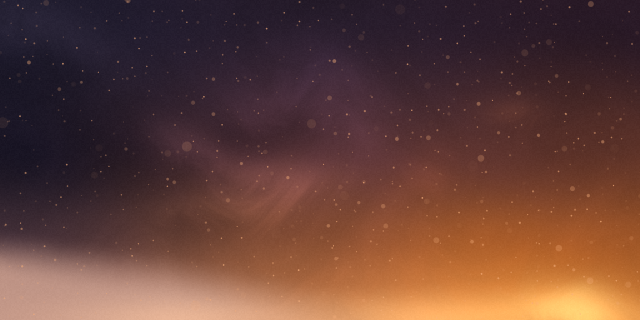
Write a Shadertoy shader that draws this background.

```glsl
#define CLOUD_OCTAVES 6
#define CLOUD_SCALE 3.2
#define CLOUD_CONTRAST 0.13
#define CLOUD_SHIFT 0.035
#define SPECK_LAYERS 5
#define SPECK_OPACITY 0.8
#define GRAIN 0.018

const vec3 SPECK_COLOR = vec3(0.96, 0.68, 0.48);
const vec3 BANK_COLOR = vec3(0.77, 0.60, 0.54);
const vec3 BANK_LIGHT = vec3(0.93, 0.73, 0.61);

vec3 hash3(vec2 cell) {
    vec3 q = fract(cell.xyx * vec3(0.1031, 0.1030, 0.0973));
    q += dot(q, q.yxz + 33.33);
    return fract((q.xxy + q.yzz) * q.zyx);
}

// Layered sines, turned and warped at each octave; about -1 to 1
float clouds(vec2 p) {
    const mat2 turn = mat2(0.8, 0.6, -0.6, 0.8);
    float sum = 0.0, amplitude = 0.6;
    for (int i = 0; i < CLOUD_OCTAVES; i++) {
        p += 0.65 * sin(1.3 * p.yx + vec2(1.7, 4.1) + float(i));
        sum += amplitude * sin(p.x) * cos(p.y);
        p = turn * p * 1.85 + 2.3;
        amplitude *= 0.58;
    }
    return sum;
}

// Vertical gradient through five colours, from the bottom upward
vec3 ramp(float y, vec3 ground, vec3 low, vec3 middle, vec3 high, vec3 top) {
    vec3 color = mix(ground, low, smoothstep(-0.02, 0.13, y));
    color = mix(color, middle, smoothstep(0.08, 0.28, y));
    color = mix(color, high, smoothstep(0.20, 0.54, y));
    return mix(color, top, smoothstep(0.45, 0.95, y));
}

// Soft tilted ellipse
float puff(vec2 p, vec2 center, vec2 radii, float angle) {
    float c = cos(angle), s = sin(angle);
    vec2 d = mat2(c, -s, s, c) * (p - center) / radii;
    return exp(-dot(d, d));
}

vec3 skyGradient(float x, float y) {
    vec3 left = ramp(y, vec3(0.62, 0.45, 0.40), vec3(0.45, 0.32, 0.32),
        vec3(0.27, 0.19, 0.22), vec3(0.11, 0.09, 0.15), vec3(0.11, 0.10, 0.17));
    vec3 center = ramp(y, vec3(0.91, 0.63, 0.42), vec3(0.68, 0.41, 0.25),
        vec3(0.52, 0.30, 0.20), vec3(0.33, 0.19, 0.20), vec3(0.15, 0.11, 0.17));
    vec3 right = ramp(y, vec3(0.88, 0.56, 0.27), vec3(0.73, 0.42, 0.18),
        vec3(0.61, 0.33, 0.15), vec3(0.37, 0.20, 0.16), vec3(0.16, 0.10, 0.15));
    vec3 color = mix(left, center, smoothstep(0.0, 1.05, x));
    return mix(color, right, smoothstep(0.9, 1.9, x));
}

// One scattered dot per grid cell, fine dust first and wide faint discs last
vec3 addSpecks(vec3 color, vec2 p, float pixel) {
    for (int i = 0; i < SPECK_LAYERS; i++) {
        float level = float(i) / float(SPECK_LAYERS - 1);
        float size = mix(0.045, 0.24, level * level);
        vec2 grid = p / size + 17.3 * float(i);
        vec2 cell = floor(grid);
        vec3 place = hash3(cell + 5.0), look = hash3(cell + 71.0);
        vec2 center = 0.15 + 0.7 * place.xy;
        float radius = mix(0.0017, 0.013, level * level) * (0.6 + 0.7 * look.x);
        float dist = length(grid - cell - center) * size;
        float dot = 1.0 - smoothstep(radius - 0.6 * pixel, radius + 0.8 * pixel, dist);
        float present = step(look.y, mix(0.36, 0.55, smoothstep(0.0, 2.0, p.x)));
        float strength = mix(0.15, 1.0, place.z * place.z) * mix(1.0, 0.2, level);
        color = mix(color, SPECK_COLOR, dot * present * strength * SPECK_OPACITY);
    }
    return color;
}

void mainImage(out vec4 fragColor, in vec2 fragCoord) {
    vec2 p = fragCoord / iResolution.y;
    float pixel = 1.0 / iResolution.y;
    float n = clouds(p * CLOUD_SCALE + vec2(0.4, 1.9));
    float fine = clouds(p * CLOUD_SCALE * 2.1 + vec2(7.2, 3.5));
    float calm = smoothstep(0.0, 0.3, p.y + 0.25 * p.x);
    vec3 color = skyGradient(p.x, p.y + CLOUD_SHIFT * n * calm);
    color *= 1.0 + CLOUD_CONTRAST * (0.7 * n + 0.5 * fine) * calm;

    // Lit wisps and dark gaps
    vec2 q = p + 0.035 * vec2(n, fine);
    float texture1 = 0.85 + 0.45 * fine;
    vec3 light = vec3(0.09, 0.06, 0.09) * puff(q, vec2(0.98, 0.73), vec2(0.21, 0.15), -0.4);
    light += vec3(0.07, 0.06, 0.07) * puff(q, vec2(0.09, 0.91), vec2(0.25, 0.10), -0.3);
    light += vec3(0.16, 0.10, 0.10) * puff(q, vec2(0.60, 0.52), vec2(0.14, 0.07), -0.5);
    light += vec3(0.16, 0.10, 0.08) * puff(q, vec2(0.83, 0.44), vec2(0.21, 0.06), 0.12);
    light += vec3(0.09, 0.06, 0.04) * puff(q, vec2(0.66, 0.35), vec2(0.22, 0.05), 0.1);
    light += vec3(0.08, 0.04, 0.02) * puff(q, vec2(1.36, 0.45), vec2(0.13, 0.09), 0.6);
    light += vec3(0.07, 0.04, 0.02) * puff(q, vec2(1.61, 0.66), vec2(0.09, 0.05), -0.2);
    color += light * texture1;
    color -= vec3(0.05, 0.03, 0.03) * puff(q, vec2(0.85, 0.58), vec2(0.22, 0.06), 0.1);
    color -= vec3(0.03, 0.02, 0.02) * puff(q, vec2(0.20, 0.45), vec2(0.35, 0.12), 0.0);

    // Warm glow along the lower right
    color += vec3(0.10, 0.05, 0.0) * puff(q, vec2(1.48, 0.22), vec2(0.36, 0.17), 0.0);
    color += vec3(0.12, 0.12, 0.07) * puff(q, vec2(1.50, 0.01), vec2(0.38, 0.10), 0.0);
    color += vec3(0.22, 0.25, 0.18) * puff(q, vec2(1.80, 0.03), vec2(0.16, 0.08), -0.1);

    // Pale sloping bank at the lower left
    float edge = p.y - 0.23 + 0.15 * p.x + 0.012 * n;
    float bank = (1.0 - smoothstep(-0.10, 0.06, edge)) * (1.0 - smoothstep(0.5, 1.25, p.x));
    float shine = puff(p, vec2(0.62, 0.0), vec2(0.42, 0.07), 0.0);
    color = mix(color, mix(BANK_COLOR, BANK_LIGHT, shine), 0.92 * bank);

    color = addSpecks(color, p, pixel);
    color += GRAIN * (hash3(floor(p * 256.0)).x - 0.5);
    fragColor = vec4(clamp(color, 0.0, 1.0), 1.0);
}
```
